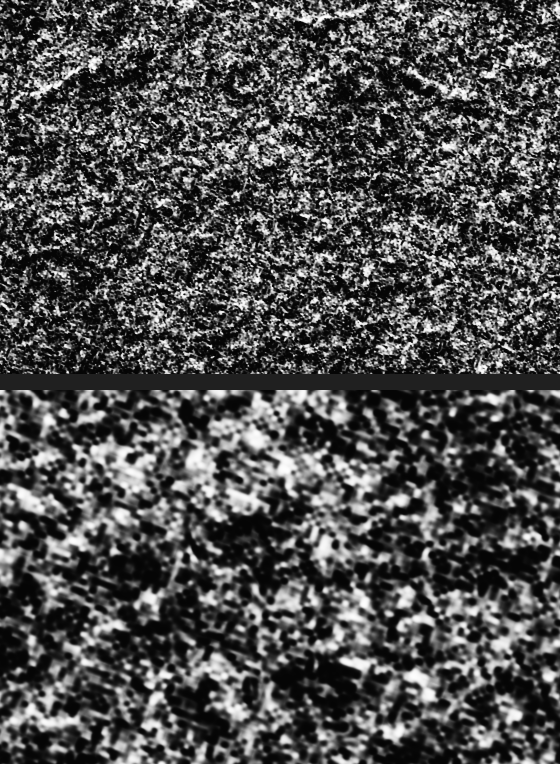
Top, the full canvas; bottom, a detail of the centre.
A WebGL 2 fragment shader for this texture:

```glsl
#version 300 es
precision highp float;
// Rough stone face in stark black and white: gritty grain, small lit bumps and a few pale ledges.

uniform vec2 u_resolution;
out vec4 fragColor;

float hash(ivec2 cell) {
    uvec2 q = uvec2(cell + 4096) * uvec2(1597334673u, 3812015801u);
    uint h = (q.x ^ q.y) * 1597334673u;
    h = (h ^ (h >> 15)) * 2246822519u;
    h ^= h >> 13;
    return float(h >> 8) / 16777216.0;
}

// Value noise scaled to zero mean and unit deviation
float noise(vec2 p) {
    ivec2 c = ivec2(floor(p));
    vec2 f = fract(p);
    f = f * f * (3.0 - 2.0 * f);
    float low = mix(hash(c), hash(c + ivec2(1, 0)), f.x);
    float high = mix(hash(c + ivec2(0, 1)), hash(c + ivec2(1, 1)), f.x);
    return (mix(low, high, f.y) - 0.5) / 0.2145;
}

vec2 rotate(vec2 p, float angle) {
    float c = cos(angle), s = sin(angle);
    return vec2(c * p.x - s * p.y, s * p.x + c * p.y);
}

float bumpHeight(vec2 p) {
    return 0.6 * noise(rotate(p, 0.4) * vec2(19.0, 24.0))
         + 0.4 * noise(rotate(p, -0.5) * vec2(42.0, 52.0) + 37.0);
}

// Pale sagging edges with a shadow underneath
float ledges(vec2 p) {
    float light = 0.0;
    vec2 ragged = p + 0.006 * vec2(noise(p * 24.0 + 5.0), noise(p * 31.0 + 80.0));
    for (int i = 0; i < 3; i++) {
        float k = float(i);
        float middle = 1.0 - abs(k - 1.0);
        vec2 d = ragged - vec2(0.15 + 0.51 * k + 0.22 * middle, 0.77 + 0.18 * middle);
        float above = d.y - (0.5 - 0.43 * k) * d.x - 1.6 * d.x * d.x;
        float along = 1.0 - smoothstep(0.07, 0.14, abs(d.x));
        float edge = exp(-pow(above / 0.009, 2.0));
        float shadow = smoothstep(-0.075, -0.025, above) * (1.0 - smoothstep(-0.025, -0.008, above));
        light += along * (1.9 * edge - 0.6 * shadow);
    }
    return light;
}

void main() {
    vec2 p = gl_FragCoord.xy / u_resolution.y;
    vec2 warped = p + 0.004 * vec2(noise(p * 35.0 + 11.0), noise(p * 35.0 + 60.0));

    // Grain, slightly flattened and tilted
    float tone = 0.62 * noise(rotate(p, 0.35) * vec2(190.0, 225.0));
    tone += 0.55 * noise(rotate(warped, 0.6) * vec2(108.0, 140.0) + 19.0);
    tone += 0.36 * noise(rotate(warped, 0.25) * vec2(52.0, 72.0) + 43.0);

    // Bumps lit from above, then broad stains and uneven light
    tone += 0.62 * (bumpHeight(warped) - bumpHeight(warped + vec2(-0.004, 0.016)));
    tone += 0.18 * noise(rotate(warped, 0.3) * vec2(9.0, 13.0) + 71.0);
    tone += 0.14 * noise(p * vec2(4.0, 5.0) + 23.0);
    tone += 0.22 * (p.x - 0.75) + ledges(p);

    // Rank of the tone, bent toward deep blacks with sparse whites
    float rank = 1.0 / (1.0 + exp(-1.702 * tone));
    float gray = 0.02 + 0.75 * rank * rank + 0.23 * pow(rank, 6.0);
    fragColor = vec4(vec3(gray), 1.0);
}
```
